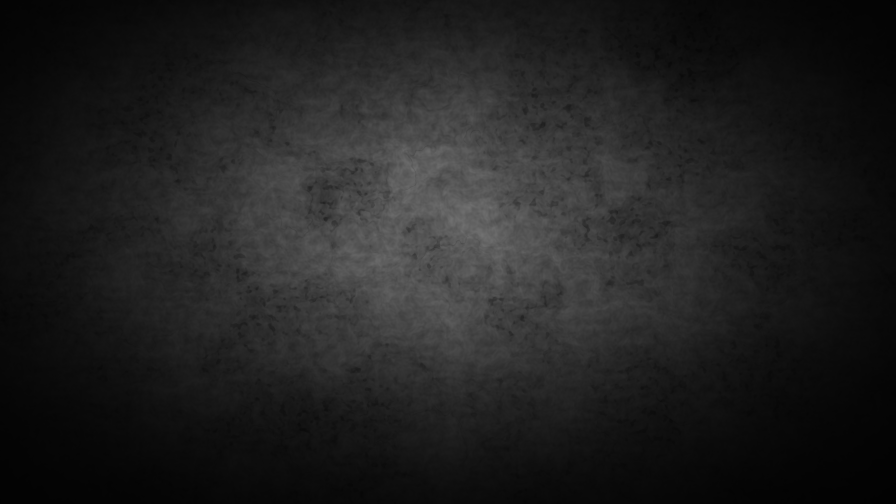
Give the GLSL for this texture, as a Shadertoy shader.

```glsl
const vec2 GLOW_CENTER = vec2(0.87, 0.55);
const float GLOW_STRETCH = 1.65;
const float GLOW_RADIUS = 0.375;
const float GLOW_FALLOFF = 2.15;
const float GLOW_PEAK = 0.335;
const float BLACK_LEVEL = 0.006;
const float CLOUD_AMOUNT = 0.42;
const float GRIT_AMOUNT = 0.32;
const float FIBER_AMOUNT = 0.10;
const float CRACK_AMOUNT = 0.10;
const float PIT_AMOUNT = 0.22;

// Stains: x, y, radius, brightness change
const int STAIN_COUNT = 12;
const vec4 STAINS[STAIN_COUNT] = vec4[](
    vec4(0.81, 0.64, 0.07, 0.16), vec4(0.75, 0.51, 0.06, 0.15),
    vec4(0.95, 0.52, 0.08, 0.12), vec4(0.90, 0.37, 0.06, 0.14),
    vec4(0.90, 0.86, 0.10, 0.12), vec4(0.63, 0.60, 0.04, -0.24),
    vec4(1.09, 0.41, 0.06, -0.16), vec4(0.39, 0.46, 0.08, -0.18),
    vec4(1.28, 0.56, 0.07, -0.12), vec4(0.89, 0.62, 0.03, -0.15),
    vec4(1.38, 0.91, 0.14, -0.30), vec4(0.60, 0.14, 0.13, -0.22));

vec2 hashGradient(vec2 cell) {
    vec3 h = fract(vec3(cell.xyx) * vec3(0.1031, 0.1030, 0.0973));
    h += dot(h, h.yzx + 33.33);
    float angle = 6.2832 * fract((h.x + h.y) * h.z);
    return vec2(cos(angle), sin(angle));
}

float gradientNoise(vec2 p) {
    vec2 cell = floor(p);
    vec2 f = p - cell;
    vec2 u = f * f * f * (f * (f * 6.0 - 15.0) + 10.0);
    float a = dot(hashGradient(cell), f);
    float b = dot(hashGradient(cell + vec2(1, 0)), f - vec2(1, 0));
    float c = dot(hashGradient(cell + vec2(0, 1)), f - vec2(0, 1));
    float d = dot(hashGradient(cell + vec2(1, 1)), f - vec2(1, 1));
    return mix(mix(a, b, u.x), mix(c, d, u.x), u.y);
}

float fbm(vec2 p, int octaves, float gain) {
    float sum = 0.0;
    float amplitude = 0.5;
    for (int i = 0; i < octaves; i++) {
        sum += amplitude * gradientNoise(p);
        p = mat2(1.6, 1.2, -1.2, 1.6) * p + 17.3;
        amplitude *= gain;
    }
    return sum;
}

float stainSum(vec2 p) {
    float sum = 0.0;
    for (int i = 0; i < STAIN_COUNT; i++) {
        vec2 d = (p - STAINS[i].xy) / STAINS[i].z;
        sum += STAINS[i].w * exp(-dot(d, d));
    }
    return sum;
}

void mainImage(out vec4 fragColor, in vec2 fragCoord) {
    vec2 p = fragCoord / iResolution.y;
    p.x += 0.5 * (16.0 / 9.0 - iResolution.x / iResolution.y);

    // Broad off-center glow
    vec2 q = (p - GLOW_CENTER) / vec2(GLOW_STRETCH, 1.0);
    float glow = GLOW_PEAK * exp(-pow(length(q) / GLOW_RADIUS, GLOW_FALLOFF));

    // Mottled plaster with ragged stains
    vec2 warp = vec2(fbm(p * 9.0, 4, 0.6), fbm(p * 9.0 + 41.0, 4, 0.6));
    float clouds = fbm(p * vec2(5.0, 6.5) + warp * 0.6, 5, 0.6);
    float stains = stainSum(p + 0.09 * warp);

    // Fine grit and horizontal fibers
    float grit = fbm(p * 42.0 + warp, 3, 0.8);
    float fibers = gradientNoise(p * vec2(14.0, 95.0) + warp * 2.0);

    // Dark pits gather in the darker patches
    float pitNoise = fbm(p * 58.0 + 9.0, 2, 0.7);
    float pitZone = smoothstep(0.15, -0.25, clouds + stains);
    float pits = smoothstep(0.06, 0.26, pitNoise) * pitZone;

    // Faint broken cracks
    float ridge = abs(gradientNoise(p * 6.0 + warp * 0.9 + 23.0));
    float crackZone = smoothstep(0.0, 0.3, gradientNoise(p * 4.0 + 71.0));
    float cracks = smoothstep(0.035, 0.0, ridge) * crackZone;

    float surface = 1.0 + CLOUD_AMOUNT * clouds + stains + GRIT_AMOUNT * grit
        + FIBER_AMOUNT * fibers - PIT_AMOUNT * pits - CRACK_AMOUNT * cracks;
    float gray = BLACK_LEVEL + glow * max(surface, 0.0);
    fragColor = vec4(vec3(gray), 1.0);
}
```
